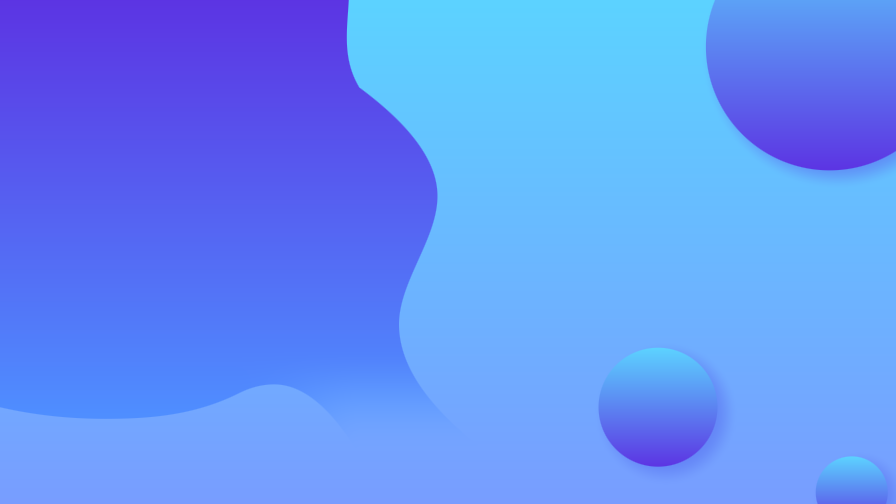
Write a Shadertoy shader that draws this background.

```glsl
// Draws a violet liquid shape over a sky-blue gradient, with three shaded discs.

const vec3 CYAN       = vec3(0.36, 0.825, 1.0);
const vec3 PERIWINKLE = vec3(0.47, 0.615, 1.0);
const vec3 VIOLET     = vec3(0.36, 0.205, 0.89);
const vec3 AZURE      = vec3(0.31, 0.555, 1.0);
const vec3 SHADOW     = vec3(0.36, 0.47, 0.95);

// Cubic through two (position, value) knots with the given end slopes.
float hermite(float s, vec2 a, vec2 b, float slopeA, float slopeB) {
    float span = b.x - a.x;
    float t = clamp((s - a.x) / span, 0.0, 1.0);
    float u = 1.0 - t;
    return mix(a.y, b.y, t * t * (3.0 - 2.0 * t))
         + span * t * u * (slopeA * u - slopeB * t);
}

// Horizontal place of the right border at a given depth.
float rightBorder(float depth) {
    vec2 top = vec2(0.0, 0.692), notch = vec2(0.1736, 0.713);
    vec2 bulge = vec2(0.389, 0.868), waist = vec2(0.6435, 0.7917);
    vec2 tail = vec2(0.891, 0.958);
    if (depth < notch.x) return hermite(depth, top, notch, -0.05, 0.6);
    if (depth < bulge.x) return hermite(depth, notch, bulge, 1.35, 0.0);
    if (depth < waist.x) return hermite(depth, bulge, waist, 0.0, 0.0);
    return hermite(depth, waist, tail, 0.0, 1.3);
}

// Depth of the lower border at a given horizontal place.
float lowerBorder(float x) {
    vec2 start = vec2(0.0, 0.808), belly = vec2(0.2083, 0.831);
    vec2 rise = vec2(0.4745, 0.780), crest = vec2(0.544, 0.7627);
    vec2 tail = vec2(0.706, 0.891);
    if (x < belly.x) return hermite(x, start, belly, 0.23, 0.0);
    if (x < rise.x)  return hermite(x, belly, rise, 0.0, -0.5);
    if (x < crest.x) return hermite(x, rise, crest, -0.5, 0.0);
    return hermite(x, crest, tail, 0.0, 1.6);
}

// Smooth coverage of the region where d is positive.
float coverage(float d) {
    return clamp(0.5 + d / max(fwidth(d), 1e-5), 0.0, 1.0);
}

// Liquid shape: crisp borders, with a tail that melts into the backdrop.
float liquidMask(vec2 p) {
    float inside = coverage(rightBorder(p.y) - p.x) * coverage(lowerBorder(p.x) - p.y);
    float melt = smoothstep(0.69, 0.89, p.y) * smoothstep(0.46, 0.72, p.x);
    return inside * (1.0 - melt);
}

// Disc with a vertical gradient and a soft shadow to the lower right.
vec3 addDisc(vec3 base, vec2 p, vec2 center, float radius) {
    float shadowDist = length(p - center - vec2(0.016, 0.013)) - radius;
    float shade = 0.65 * (1.0 - smoothstep(-0.022, 0.026, shadowDist));
    base = mix(base, SHADOW, shade);

    float t = clamp(0.5 + 0.5 * (p.y - center.y) / radius, 0.0, 1.0);
    float disc = coverage(radius - length(p - center));
    return mix(base, mix(CYAN, VIOLET, t), disc);
}

void mainImage(out vec4 fragColor, in vec2 fragCoord) {
    // Units of canvas height; y is the depth below the top edge.
    vec2 p = fragCoord / iResolution.y;
    p.y = 1.0 - p.y;

    // Backdrop and liquid shape
    vec3 color = mix(CYAN, PERIWINKLE, p.y);
    vec3 liquid = mix(VIOLET, AZURE, clamp(p.y / 0.82, 0.0, 1.0));
    color = mix(color, liquid, liquidMask(p));

    // Discs
    color = addDisc(color, p, vec2(1.646, 0.0926), 0.2454);
    color = addDisc(color, p, vec2(1.3056, 0.8079), 0.118);
    color = addDisc(color, p, vec2(1.690, 0.977), 0.0715);

    fragColor = vec4(color, 1.0);
}
```
